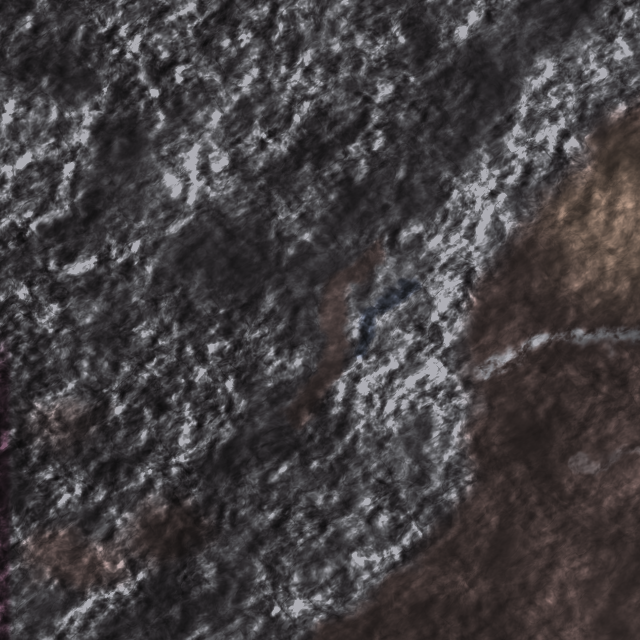
Give the GLSL for this texture, as a WebGL 1 fragment shader.

```glsl
precision highp float;
// Aerial view of dark, craggy rock with a pale diagonal ridge, brown soil and white veins.
// Tone is summed in log space: broad patches, clumps, fine lit grain and cracks, then
// masks from warped distances set where the ground is rocky, calm, pale or brown.
uniform vec2 u_resolution;

float hash(vec2 p) {
  vec3 q = fract(vec3(p.xyx) * 0.1031);
  q += dot(q, q.yzx + 33.33);
  return fract((q.x + q.y) * q.z);
}

float noise(vec2 p) {
  vec2 i = floor(p), f = fract(p);
  f = f * f * (3.0 - 2.0 * f);
  return mix(mix(hash(i), hash(i + vec2(1, 0)), f.x),
             mix(hash(i + vec2(0, 1)), hash(i + vec2(1, 1)), f.x), f.y);
}

// Four octaves, centred on zero
float fbm(vec2 p) {
  float sum = 0.0, amp = 0.42;
  for (int i = 0; i < 4; i++) {
    sum += amp * (noise(p) - 0.5);
    p = mat2(1.64, 1.2, -1.2, 1.64) * p + 17.3;
    amp *= 0.62;
  }
  return sum;
}

float segment(vec2 p, vec2 a, vec2 b) {
  vec2 d = b - a;
  return length(p - a - d * clamp(dot(p - a, d) / dot(d, d), 0.0, 1.0));
}

// Soft spot: 1 at the centre, fading to 0 at the given radii
float spot(vec2 p, vec2 centre, vec2 radii) {
  return 1.0 - smoothstep(0.3, 1.0, length((p - centre) / radii));
}

float line(float dist, float width) {
  return 1.0 - smoothstep(width * 0.25, width, dist);
}

void main() {
  vec2 uv = gl_FragCoord.xy / u_resolution;

  // Coordinates along and across the diagonal grain, and a warped position
  vec2 strata = mat2(0.77, -0.64, 0.64, 0.77) * uv;
  vec2 warp = vec2(fbm(uv * 13.0), fbm(uv * 13.0 + 41.0));
  vec2 p = uv + 0.075 * warp;
  vec2 g = strata * vec2(38.0, 50.0) + 0.9 * warp;

  // Texture layers
  float broad = fbm(strata * vec2(4.0, 7.0) + 0.6 * warp + 5.0);
  float clump = fbm(strata * vec2(13.0, 18.0) + 30.0);
  float grain = fbm(g);
  float relief = grain - fbm(g + vec2(0.3, -0.4));
  float crack = 1.0 - smoothstep(0.0, 0.1, abs(noise(g * 1.3 + 60.0) - 0.5));
  float fleck = smoothstep(0.78, 0.96, noise(g * 1.5 + 90.0));

  // Soil lies right of a curved edge, the pale ridge just left of it
  float edge = 0.74 + 1.02 * pow(max(p.y - 0.5, 0.0), 1.3)
             - 3.0 * pow(max(0.3 - p.y, 0.0), 2.0);
  float d = p.x - edge;
  float soil = smoothstep(-0.03, 0.03, d);
  float ridge = smoothstep(-0.22, -0.15, d) * (1.0 - soil) * (0.55 + 0.45 * smoothstep(0.2, 0.4, p.y));
  float gully = smoothstep(-0.4, -0.27, d) * (1.0 - smoothstep(-0.22, -0.16, d))
              * (0.25 + 0.75 * smoothstep(0.48, 0.62, p.y));

  // Dark hollows and channels in the rock
  float shade = max(spot(p, vec2(0.1, 0.88), vec2(0.09, 0.06)),
                max(spot(p, vec2(0.2, 0.8), vec2(0.06, 0.1)),
                    spot(p, vec2(0.38, 0.6), vec2(0.19, 0.06))));
  shade = max(shade, line(min(segment(p, vec2(0.47, 0.36), vec2(0.36, 0.26)),
                              segment(p, vec2(0.36, 0.26), vec2(0.24, 0.04))), 0.04));
  gully = max(gully, 0.85 * shade);

  // Brown stream bed and brown hollows in the rock
  float bed = min(segment(p, vec2(0.6, 0.6), vec2(0.53, 0.56)),
              min(segment(p, vec2(0.53, 0.56), vec2(0.515, 0.43)),
                  segment(p, vec2(0.515, 0.43), vec2(0.46, 0.36))));
  float stream = line(bed, 0.027);
  float hollow = max(spot(p, vec2(0.27, 0.17), vec2(0.1, 0.08)),
                     spot(p, vec2(0.13, 0.13), vec2(0.12, 0.07)));
  hollow = max(hollow, 0.6 * spot(p, vec2(0.1, 0.34), vec2(0.09, 0.06)));
  float brown = max(soil, 0.85 * max(stream, hollow));

  // Dark pools beside the stream
  float pool = line(min(segment(p, vec2(0.565, 0.45), vec2(0.575, 0.51)),
                        segment(p, vec2(0.59, 0.52), vec2(0.64, 0.56))), 0.018);

  // White veins, upper left and across the soil
  float vein = line(min(segment(p, vec2(0.25, 1.0), vec2(0.13, 0.8)),
                    min(segment(p, vec2(0.13, 0.8), vec2(0.09, 0.68)),
                        segment(p, vec2(0.09, 0.68), vec2(-0.02, 0.6)))), 0.022);
  vein = max(vein, 0.8 * line(segment(p, vec2(0.17, 0.62), vec2(0.04, 0.54)), 0.018));
  float seam = line(min(segment(p, vec2(1.02, 0.48), vec2(0.85, 0.46)),
                        segment(p, vec2(0.85, 0.46), vec2(0.76, 0.41))), 0.022);
  seam = max(seam, 0.5 * line(segment(p, vec2(1.02, 0.29), vec2(0.91, 0.27)), 0.012));
  vein = max(vein, seam) * smoothstep(-0.25, 0.1, grain);

  // Pale weathered rock and ochre ground
  float pale = max(spot(p, vec2(0.02, 0.79), vec2(0.1, 0.14)),
               max(spot(p, vec2(0.09, 0.95), vec2(0.07)),
                   spot(p, vec2(0.28, 0.67), vec2(0.12, 0.16))));
  pale = max(pale, spot(p, vec2(0.29, 0.95), vec2(0.04, 0.08)));
  float ochre = soil * spot(p, vec2(0.98, 0.66), vec2(0.22, 0.2));

  // Sum the log tone
  float calm = clamp(max(brown, 0.75 * gully), 0.0, 1.0);
  float rough = (1.0 - 0.65 * calm) * clamp(1.0 + 2.0 * clump, 0.6, 1.4);
  float tone = -1.55 + (1.5 * broad + 1.3 * clump) * (1.0 - 0.25 * calm);
  tone += rough * (1.9 * grain + 2.2 * relief - 0.22 * crack + 0.5 * fleck);
  tone += 0.36 * ridge + 0.42 * pale + 0.5 * ochre + 0.9 * vein;
  tone -= 0.4 * gully + 0.24 * soil + 0.15 * hollow + 0.7 * pool;
  tone = min(tone, -0.4);

  // Tint: cool rock, red-brown soil, purple left margin
  vec3 tint = mix(vec3(1.03, 0.96, 1.03), vec3(0.99, 0.99, 1.03), smoothstep(-2.0, -1.0, tone));
  vec3 earth = mix(vec3(1.16, 0.94, 0.91), vec3(1.18, 0.98, 0.86), ochre);
  tint = mix(tint, earth, brown * (1.0 - vein));
  tint = mix(tint, vec3(0.9, 0.97, 1.15), pool);
  float margin = (1.0 - smoothstep(0.008, 0.022, uv.x)) * (1.0 - smoothstep(0.4, 0.5, p.y));
  tint = mix(tint, vec3(0.7, 0.5, 0.62), margin);
  gl_FragColor = vec4(0.015 + exp(tone) * tint, 1.0);
}
```
